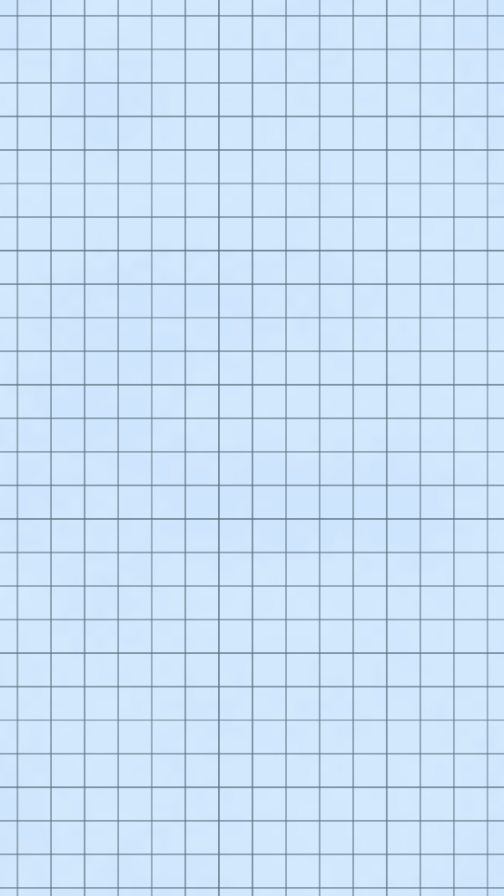
Reproduce this pattern procedurally as a Shadertoy shader.

```glsl
// Pale blue graph paper ruled with thin slate lines, 15 columns by about 27 rows.
// Each ruling is a box-filtered stripe whose ink strength rises and falls from line
// to line, over paper with a faint broad and fine mottle. Lengths are canvas widths.

const vec2  PITCH         = vec2(0.06662, 0.06655); // spacing of the rulings
const vec2  FIRST_LINE    = vec2(0.0346, 0.0314);   // first ruling from the top left
const float LINE_WIDTH    = 0.0035;
const float INK_OPACITY   = 0.60;
const vec2  BEAT_PERIOD   = vec2(4.5, 4.0);         // rulings per cycle of strength
const vec2  BEAT_PEAK     = vec2(1.9, 3.2);         // index of a strongest ruling
const float BEAT_AMOUNT   = 0.18;
const float INK_VARIANCE  = 0.14;                   // random spread of strength
const vec3  PAPER         = vec3(0.808, 0.900, 0.991);
const vec3  INK           = vec3(0.36, 0.45, 0.51);
const vec3  MOTTLE_TINT   = vec3(0.018, 0.014, 0.003);
const float BROAD_SCALE   = 5.0;                    // broad mottle cells across the width
const float FINE_SCALE    = 40.0;                   // fine mottle cells across the width
const float TAU           = 6.28319;

float hash(vec2 p) {
    vec3 q = fract(p.xyx * 0.1031);
    q += dot(q, q.yzx + 33.33);
    return fract((q.x + q.y) * q.z);
}

float valueNoise(vec2 p) {
    vec2 cell = floor(p);
    vec2 f = fract(p);
    f = f * f * (3.0 - 2.0 * f);
    float near = mix(hash(cell), hash(cell + vec2(1.0, 0.0)), f.x);
    float far  = mix(hash(cell + vec2(0.0, 1.0)), hash(cell + vec2(1.0)), f.x);
    return mix(near, far, f.y);
}

// Share of a pixel-wide window covered by the nearest ruling on each axis.
vec2 lineCoverage(vec2 dist, float pixel) {
    vec2 lo = max(dist - 0.5 * pixel, vec2(-0.5 * LINE_WIDTH));
    vec2 hi = min(dist + 0.5 * pixel, vec2(0.5 * LINE_WIDTH));
    return clamp((hi - lo) / pixel, 0.0, 1.0);
}

// Ink strength of the rulings: a slow beat plus a random part.
vec2 lineOpacity(vec2 index) {
    vec2 random = vec2(hash(vec2(index.x + 7.0, 3.0)), hash(vec2(11.0, index.y + 5.0)));
    vec2 beat = cos(TAU * (index - BEAT_PEAK) / BEAT_PERIOD);
    return INK_OPACITY * (1.0 + BEAT_AMOUNT * beat + INK_VARIANCE * (2.0 * random - 1.0));
}

void mainImage(out vec4 fragColor, in vec2 fragCoord) {
    float pixel = 1.0 / iResolution.x;
    vec2 pos = vec2(fragCoord.x, iResolution.y - fragCoord.y) * pixel;

    // Paper with broad and fine mottle
    float mottle = mix(valueNoise(pos * BROAD_SCALE), valueNoise(pos * FINE_SCALE), 0.35);
    vec3 color = PAPER + MOTTLE_TINT * smoothstep(0.25, 0.85, mottle);

    // Index of the nearest ruling and signed distance to it, per axis
    vec2 grid = (pos - FIRST_LINE) / PITCH;
    vec2 index = floor(grid + 0.5);
    vec2 dist = (grid - index) * PITCH;

    // Overlapping strokes darken at the crossings
    vec2 clear = 1.0 - lineOpacity(index) * lineCoverage(dist, pixel);
    color = mix(INK, color, clear.x * clear.y);

    fragColor = vec4(color, 1.0);
}
```
